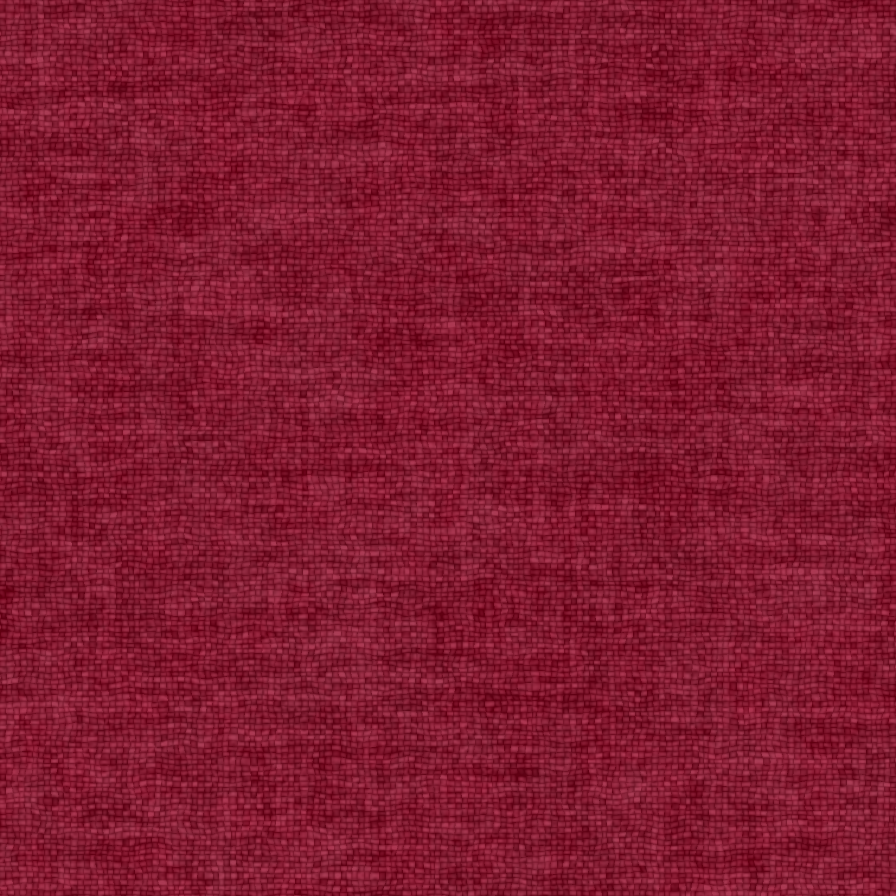
This texture is drawn by a WebGL 2 fragment shader. Its source:

```glsl
#version 300 es
precision highp float;
// Crimson plain-weave linen with uneven slub threads.

#define THREADS vec2(140.0, 156.0) // warp columns, weft rows
#define WOBBLE 0.75                // thread wander, in thread widths
#define WEAVE 1.05                 // relief of the crossings
#define WEFT_SLUB 0.42             // horizontal streaks
#define WARP_SLUB 0.25             // vertical streaks
#define MOTTLE 0.10                // broad dye variation
#define GRAIN 0.62                 // fibre roughness
#define KNOT 0.34                  // difference from crossing to crossing
#define HUE_DRIFT 0.04             // shift between pure and dusty red
#define MID_TONE 0.46
#define SHADE vec3(0.420, 0.035, 0.113)
#define LIGHT vec3(0.610, 0.182, 0.276)

uniform vec2 u_resolution;
out vec4 fragColor;

float hash(vec2 p) {
    vec3 q = fract(vec3(p.xyx) * 0.1031);
    q += dot(q, q.yzx + 33.33);
    return fract((q.x + q.y) * q.z);
}

// Value noise centred on zero
float noise(vec2 p) {
    vec2 i = floor(p);
    vec2 f = fract(p);
    f = f * f * (3.0 - 2.0 * f);
    float low = mix(hash(i), hash(i + vec2(1.0, 0.0)), f.x);
    float high = mix(hash(i + vec2(0.0, 1.0)), hash(i + vec2(1.0)), f.x);
    return mix(low, high, f.y) - 0.5;
}

vec3 cloth(vec2 uv) {
    // Thread coordinates, bent so that spacing and width vary
    vec2 p = uv * THREADS;
    p += WOBBLE * vec2(noise(p * vec2(0.45, 0.3) + 17.0),
                       noise(p * vec2(0.25, 0.45) + 61.0));
    vec2 cell = floor(p);
    vec2 f = p - cell - 0.5;

    // Rounded thread on top of each crossing, alternating weft and warp
    vec2 dome = max(cos(3.14159 * f), 0.0);
    vec2 ridge = pow(dome, vec2(0.75));
    float weftOver = mod(cell.x + cell.y, 2.0);
    float weft = ridge.y * (0.68 + 0.32 * dome.x);
    float warp = ridge.x * (0.45 + 0.55 * dome.y) * 0.78;
    float height = mix(warp, weft, weftOver);

    // Streaks that follow single threads
    float weftSlub = noise(vec2(uv.x * 10.0, cell.y * 0.83 + 5.3))
                   + 0.8 * noise(vec2(uv.x * 36.0, cell.y * 0.91 + 211.0));
    float warpSlub = noise(vec2(cell.x * 0.83 + 9.1, uv.y * 9.0))
                   + 0.8 * noise(vec2(cell.x * 0.91 + 307.0, uv.y * 32.0));

    float tone = MID_TONE + WEAVE * (height - 0.53);
    tone += WEFT_SLUB * weftSlub * mix(0.8, 1.2, weftOver);
    tone += WARP_SLUB * warpSlub * mix(1.3, 0.7, weftOver);
    tone += MOTTLE * (noise(uv * 4.0 + 3.7) + noise(uv * vec2(9.0, 15.0) + 40.0));
    tone += GRAIN * noise(uv * vec2(215.0, 260.0) + 80.0);
    tone += KNOT * (hash(cell + 500.0) - 0.5);

    // Dyed thread colour with a slight dusty drift
    vec3 dye = mix(SHADE, LIGHT, clamp(tone, -0.25, 1.3));
    float drift = noise(uv * 130.0 + 150.0) + noise(uv * 24.0 + 90.0);
    return dye + HUE_DRIFT * drift * vec3(-0.3, 0.6, 0.4);
}

void main() {
    // Four samples per pixel soften the thread edges
    vec3 sum = vec3(0.0);
    for (int i = 0; i < 4; i++) {
        vec2 offset = vec2(float(i % 2), float(i / 2)) * 0.5 - 0.25;
        sum += cloth((gl_FragCoord.xy + offset) / u_resolution.y);
    }
    fragColor = vec4(sum * 0.25, 1.0);
}
```
